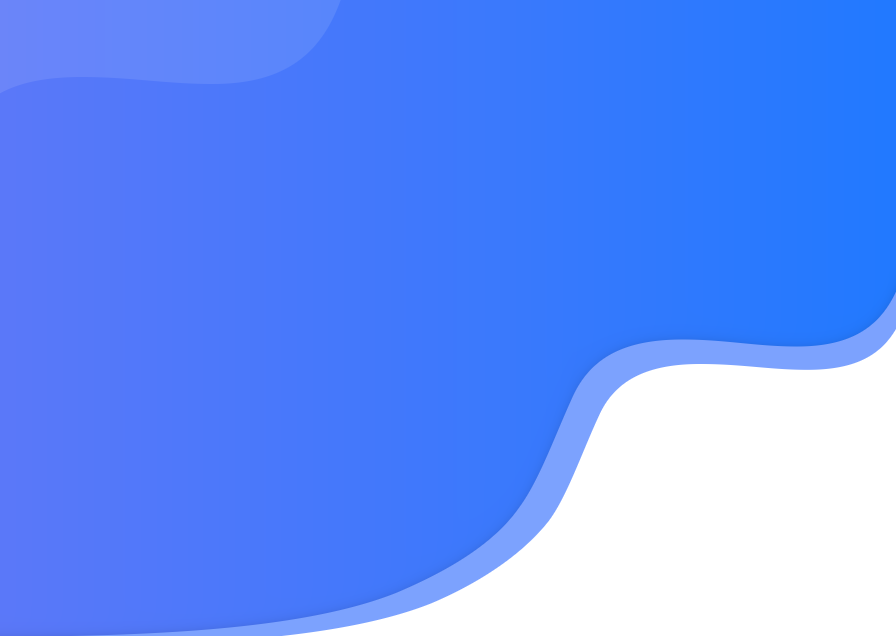
This background is drawn by a WebGL 2 fragment shader. Its source:

```glsl
#version 300 es
precision highp float;
// Blue gradient sheet with a pale wavy rim over white and a lighter wave in the top left corner.

uniform vec2 u_resolution;
out vec4 fragColor;

vec2 bezier(vec2 a, vec2 b, vec2 c, vec2 d, float t) {
  float s = 1.0 - t;
  return s * s * s * a + 3.0 * s * t * (s * b + t * c) + t * t * t * d;
}

// Signed distance below a cubic whose x grows steadily, found by bisection
float belowCubic(vec2 p, vec2 a, vec2 b, vec2 c, vec2 d) {
  float t = 0.5, stepSize = 0.25;
  for (int i = 0; i < 18; i++) {
    t += bezier(a, b, c, d, t).x < p.x ? stepSize : -stepSize;
    stepSize *= 0.5;
  }
  float s = 1.0 - t;
  vec2 tangent = s * s * (b - a) + 2.0 * s * t * (c - b) + t * t * (d - c);
  return (p.y - bezier(a, b, c, d, t).y) * tangent.x / length(tangent);
}

// Picks the cubic of a six-part wave that spans p.x
float belowWave(vec2 p, vec2 k[19]) {
  int i = 0;
  while (i < 15 && p.x > k[i + 3].x) i += 3;
  return belowCubic(p, k[i], k[i + 1], k[i + 2], k[i + 3]);
}

float rimInner(vec2 p) {
  return belowWave(p, vec2[19](
    vec2(0, 546), vec2(130, 545), vec2(260, 540),
    vec2(340, 508), vec2(380, 491), vec2(422, 468),
    vec2(445, 435), vec2(462, 412), vec2(475, 375),
    vec2(490, 342), vec2(506, 305), vec2(537, 291),
    vec2(585, 291), vec2(622, 291), vec2(648, 297),
    vec2(683, 297), vec2(730, 297), vec2(754, 280), vec2(768, 250)));
}

float rimOuter(vec2 p) {
  return belowWave(p, vec2[19](
    vec2(200, 549), vec2(265, 544), vec2(325, 535),
    vec2(370, 517), vec2(410, 500), vec2(447, 476),
    vec2(470, 447), vec2(486, 426), vec2(499, 387),
    vec2(514, 355), vec2(528, 325), vec2(556, 312),
    vec2(600, 312), vec2(636, 312), vec2(660, 317),
    vec2(692, 317), vec2(734, 317), vec2(755, 304), vec2(768, 282)));
}

float cornerWave(vec2 p) {
  if (p.x < 70.0) return belowCubic(p, vec2(0, 80), vec2(18, 70), vec2(42, 66), vec2(70, 66));
  if (p.x < 182.0) return belowCubic(p, vec2(70, 66), vec2(112, 66), vec2(142, 72), vec2(182, 72));
  if (p.x < 292.0) return belowCubic(p, vec2(182, 72), vec2(240, 72), vec2(274, 50), vec2(292, 0));
  return belowCubic(p, vec2(292, 0), vec2(298, -17), vec2(304, -34), vec2(312, -60));
}

void main() {
  // The canvas is 768 units wide, with y running down from the top
  float unit = 768.0 / u_resolution.x;
  vec2 p = vec2(gl_FragCoord.x, u_resolution.y - gl_FragCoord.y) * unit;

  // Blue sheet and its lighter corner
  vec3 sheet = mix(vec3(0.355, 0.47, 0.975), vec3(0.13, 0.475, 1.0), p.x / 768.0);
  float corner = clamp(0.5 - cornerWave(p) / unit, 0.0, 1.0);
  sheet = mix(sheet, vec3(1.0), 0.1 * corner);

  // Soft shade where the sheet meets the rim
  float inner = rimInner(p);
  sheet *= 1.0 - 0.07 * exp(min(inner, 0.0) / 4.0);

  // Layers from back to front: white, pale rim, sheet
  vec3 color = mix(vec3(1.0), vec3(0.486, 0.635, 0.995), clamp(0.5 - rimOuter(p) / unit, 0.0, 1.0));
  color = mix(color, sheet, clamp(0.5 - inner / unit, 0.0, 1.0));
  fragColor = vec4(color, 1.0);
}
```
